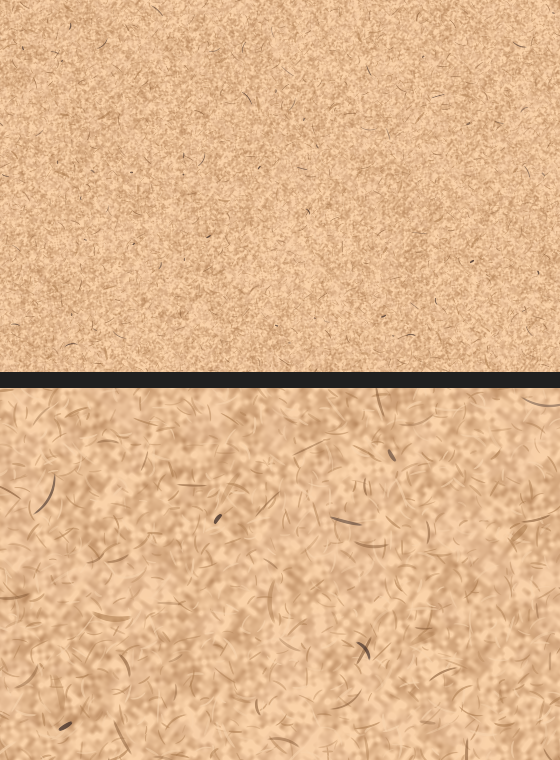
Top, the full canvas; bottom, a detail of the centre.
Reproduce this texture procedurally as a Shadertoy shader.

```glsl
const vec3 SHADE = vec3(0.77, 0.585, 0.42);
const vec3 PALE = vec3(0.965, 0.805, 0.64);
const vec3 ROSY = vec3(0.94, 0.78, 0.65);
const vec3 CREAM = vec3(0.97, 0.83, 0.68);
const vec3 TAN = vec3(0.67, 0.48, 0.30);
const vec3 BROWN = vec3(0.50, 0.33, 0.19);
const vec3 DARK = vec3(0.25, 0.18, 0.16);
const float BASE_TONE = 0.68;
const float GRAIN_CONTRAST = 1.0;
const float FIBRE_BEND = 0.32;

float hash(vec2 cell) {
    vec3 h = fract(cell.xyx * 0.1031);
    h += dot(h, h.yzx + 33.33);
    return fract((h.x + h.y) * h.z);
}

vec4 hash4(vec2 cell) {
    vec4 h = fract(cell.xyxy * vec4(0.1031, 0.1030, 0.0973, 0.1099));
    h += dot(h, h.wzxy + 33.33);
    return fract((h.xxyz + h.yzzw) * h.zywx);
}

float noise(vec2 p) {
    vec2 cell = floor(p);
    vec2 f = fract(p);
    f = f * f * (3.0 - 2.0 * f);
    float low = mix(hash(cell), hash(cell + vec2(1.0, 0.0)), f.x);
    float high = mix(hash(cell + vec2(0.0, 1.0)), hash(cell + vec2(1.0, 1.0)), f.x);
    return mix(low, high, f.y);
}

// Coverage of bent fibres; size is half length (below half a cell) and half width
float fibres(vec2 p, float cells, vec2 size, float share, float seed) {
    vec2 g = p * cells;
    vec2 corner = floor(g - 0.5);
    float edge = 0.6 * cells / iResolution.y;
    float cover = 0.0;
    for (int i = 0; i < 4; i++) {
        vec2 cell = corner + vec2(float(i % 2), float(i / 2));
        vec4 place = hash4(cell + seed);
        vec4 form = fract(place.wxyz * 37.0 + place.yzwx * 11.0);
        float angle = 3.14159 * place.z;
        vec2 along = vec2(cos(angle), sin(angle));
        vec2 offset = g - cell - place.xy;
        vec2 q = vec2(dot(offset, along), dot(offset, vec2(-along.y, along.x)));

        float halfLength = size.x * mix(0.4, 1.0, form.x);
        float u = q.x / halfLength;
        float bend = FIBRE_BEND * (2.0 * form.y - 1.0);
        q.y -= bend * halfLength * (u * u - 0.3);
        float halfWidth = size.y * mix(0.5, 1.0, form.z) * sqrt(max(1.0 - u * u, 0.0));
        float d = abs(q.y) / sqrt(1.0 + 4.0 * bend * bend * u * u) - halfWidth;

        float ink = 1.0 - smoothstep(-edge, edge, d);
        ink *= 1.0 - smoothstep(0.75, 1.0, abs(u));
        ink *= step(place.w, share) * mix(0.45, 1.0, form.w);
        cover = max(cover, ink);
    }
    return cover;
}

// Mottled pulp from coarse clouds to fine grain
vec3 pulp(vec2 p) {
    vec2 turned = vec2(0.8 * p.x - 0.6 * p.y, 0.6 * p.x + 0.8 * p.y) + 3.0;
    float clouds = noise(turned * 5.0) - 0.5;
    float mottle = noise(turned * 36.0) - 0.5;
    float grain = noise(turned.yx * vec2(80.0, 120.0)) - 0.5;
    float dust = noise((turned + 5.0) * 210.0) - 0.5;
    float tone = 0.12 * clouds + 0.22 * mottle + 0.60 * grain + 1.05 * dust;
    tone = clamp(BASE_TONE + GRAIN_CONTRAST * tone, -0.3, 1.08);
    float blush = smoothstep(0.0, 0.3, mottle - 0.5 * grain);
    return mix(mix(SHADE, PALE, tone), ROSY, 0.25 * blush);
}

void mainImage(out vec4 fragColor, in vec2 fragCoord) {
    vec2 p = fragCoord / iResolution.y;
    vec3 color = pulp(p);

    // Dense mat of fine fibres
    color = mix(color, TAN, 0.50 * fibres(p, 50.0, vec2(0.45, 0.050), 0.95, 11.0));
    color = mix(color, CREAM, 0.70 * fibres(p, 42.0, vec2(0.45, 0.048), 0.95, 123.0));
    color = mix(color, TAN, 0.60 * fibres(p, 34.0, vec2(0.45, 0.042), 0.85, 237.0));
    color = mix(color, CREAM, 0.65 * fibres(p, 27.0, vec2(0.45, 0.034), 0.85, 811.0));

    // Wood slivers and longer brown strands
    color = mix(color, TAN, 0.65 * fibres(p, 10.0, vec2(0.24, 0.035), 0.40, 341.0));
    color = mix(color, BROWN, 0.60 * fibres(p, 20.0, vec2(0.38, 0.030), 0.65, 453.0));

    // Sparse dark hairs and stubby chips
    color = mix(color, DARK, 0.70 * fibres(p, 8.0, vec2(0.20, 0.015), 0.40, 567.0));
    color = mix(color, DARK, 0.80 * fibres(p, 9.0, vec2(0.08, 0.024), 0.25, 679.0));

    fragColor = vec4(clamp(color, 0.0, 1.0), 1.0);
}
```
